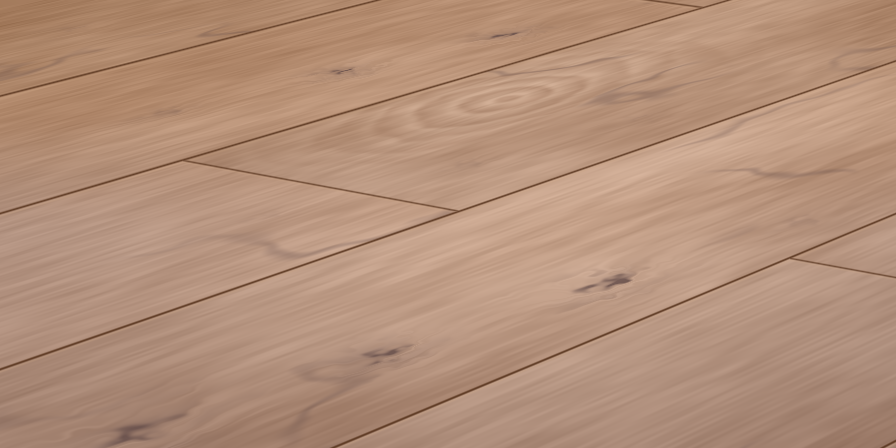
This texture is drawn by a Shadertoy shader. Its source:

```glsl
// Perspective: both plank directions vanish on one horizon
const float HORIZON = 2.5;
const float VANISH_RIGHT = 6.75;
const float VANISH_LEFT = -9.7;
// Plank layout in floor coordinates
const float PLANK_WIDTH = 0.4955;
const float ROW_BEND = 0.01;
const float ROW_START = 2.403;
const float PLANK_LENGTH = 4.06;
const float JOINT_START = 3.45;
const float JOINT_STAGGER = 1.99;
const float SEAM_HALF = 0.0019;
const float JOINT_HALF = 0.0016;
// Knots and flame figure
const float KNOT_START = 4.06;
const float KNOT_STEP = 0.56;
const vec2 KNOT_SIZE = vec2(0.045, 0.06);
const vec2 FLAME_CENTRE = vec2(1.72, 6.3);
const vec2 FLAME_SIZE = vec2(0.28, 0.52);
// Colours
const vec3 PALE = vec3(0.765, 0.622, 0.527);
const vec3 GREYED = vec3(0.68, 0.56, 0.495);
const vec3 SHADE = vec3(0.615, 0.485, 0.415);
const vec3 TAN = vec3(0.69, 0.53, 0.415);
const vec3 BROWN = vec3(0.60, 0.44, 0.31);
const vec3 KNOT = vec3(0.38, 0.29, 0.28);
const vec3 SEAM = vec3(0.36, 0.22, 0.13);
const vec3 RIM = vec3(0.80, 0.65, 0.52);

float hash(vec2 p) {
    return fract(sin(dot(p, vec2(127.1, 311.7))) * 43758.5453);
}

float noise(vec2 p) {
    vec2 i = floor(p), f = fract(p);
    f = f * f * (3.0 - 2.0 * f);
    return mix(mix(hash(i), hash(i + vec2(1, 0)), f.x),
               mix(hash(i + vec2(0, 1)), hash(i + vec2(1, 1)), f.x), f.y);
}

float fbm(vec2 p) {
    float sum = 0.0, amp = 0.5;
    for (int i = 0; i < 4; i++) {
        sum += amp * noise(p);
        p = p * 2.03 + 17.3;
        amp *= 0.5;
    }
    return sum;
}

// Dark core in x, soft halo in y
vec2 knots(float row, float across, float along) {
    vec2 result = vec2(0.0);
    float nearest = floor((along - KNOT_START) / KNOT_STEP + 0.5);
    for (int i = -1; i <= 1; i++) {
        float k = nearest + float(i);
        float rnd = hash(vec2(k, row) + 3.7);
        float cluster = 1.0 - smoothstep(0.9, 1.7, abs(k - 1.0 - 1.75 * row));
        float strength = cluster * (mod(row, 2.0) < 0.5 ? 1.0 : 0.1) + 0.2 * rnd * rnd * rnd;
        vec2 centre = vec2(0.42 - 0.085 * k + 0.14 * row, KNOT_START + KNOT_STEP * k);
        vec2 q = (vec2(across, along) - centre) / KNOT_SIZE / (k < 0.5 ? 1.6 : mix(0.7, 1.1, rnd));
        q += 1.6 * (vec2(noise(q * 1.9 + k), noise(q * 1.9 + k + 40.0)) - 0.5);
        float d2 = dot(q, q);
        result += strength * vec2(exp(-3.0 * d2), exp(-0.25 * d2));
    }
    return min(result, 1.0);
}

float line(float d, float halfWidth, float pixel) {
    return 1.0 - smoothstep(halfWidth - pixel, halfWidth + pixel, abs(d));
}

void mainImage(out vec4 fragColor, in vec2 fragCoord) {
    float pixel = 1.0 / iResolution.y;
    vec2 p = fragCoord * pixel;
    // Floor coordinates: u across the planks, v along them
    float depth = HORIZON - p.y;
    float u = (VANISH_RIGHT - p.x) / depth;
    float v = (p.x - VANISH_LEFT) / depth;
    float w = (u - ROW_START) / PLANK_WIDTH;
    float r = min(w - ROW_BEND * w * w, 3.96);
    float row = floor(r);
    float s = (v - JOINT_START - JOINT_STAGGER * row) / PLANK_LENGTH;
    vec2 plank = vec2(row, floor(s));
    vec2 g = vec2(r, v) + 40.0 * vec2(hash(plank), hash(plank + 9.1));
    // Broad light and warmth over the floor
    vec2 glow = p - vec2(1.3, 0.56);
    glow = vec2(glow.x, glow.y - 0.2 * glow.x) / vec2(0.9, 0.42);
    vec3 col = mix(GREYED, TAN, smoothstep(0.45, 0.8, p.y));
    col = mix(col, SHADE, 0.75 * smoothstep(0.35, 0.0, p.y));
    col = mix(col, PALE, exp(-dot(glow, glow)));
    col = mix(col, BROWN, 0.5 * smoothstep(0.6, 1.2, p.y - 0.4 * p.x));
    col *= 1.0 + 0.05 * (hash(plank + 5.3) - 0.5);
    // Mottling, growth lines and fine fibres
    vec2 knot = knots(row, r - row, v);
    g.x += 0.08 * knot.y;
    col += (fbm(g * vec2(2.2, 1.3)) - 0.47) * vec3(0.16, 0.18, 0.19);
    float growth = sin(6.283 * (g.x * 8.0 + 5.0 * fbm(g * vec2(1.5, 0.9))));
    col += 0.014 * growth * noise(g * vec2(4.0, 2.0) + 7.0);
    float fibre = 0.6 * noise(g * vec2(85.0, 8.0)) + 0.4 * noise(g * vec2(45.0, 4.0)) - 0.5;
    col += 0.085 * fibre;
    // Sparse thin cracks
    float crack = 1.0 - smoothstep(0.0, 0.03, abs(fbm(g * vec2(2.4, 1.1) + 31.0) - 0.47));
    crack *= smoothstep(0.6, 0.8, noise(g * vec2(2.0, 1.6) + 63.0));
    col = mix(col, KNOT, 0.28 * crack);
    // Flame figure inside one plank
    vec2 q = (vec2(r, v) - FLAME_CENTRE) / FLAME_SIZE;
    float d = length(q) + 0.5 * (fbm(g * vec2(5.0, 3.0)) - 0.5);
    float flame = exp(-0.8 * d * d) * step(abs(row - 1.0), 0.5) * step(0.0, s);
    col += 0.045 * flame * sin(22.0 * d + 0.6 * sin(22.0 * d)) * vec3(0.9, 1.0, 1.0);
    // Knots
    float halo = knot.y * smoothstep(0.35, 0.8, noise(g * vec2(22.0, 4.0)));
    col = mix(col, KNOT, min(0.7 * knot.x + 0.25 * halo, 0.8));
    // Seams, measured as distance on the canvas and thinner far away
    float scale = 2.0 / depth;
    float seamDist = (r - floor(r + 0.5)) * PLANK_WIDTH * depth / sqrt(1.0 + u * u);
    float jointDist = (s - floor(s + 0.5)) * PLANK_LENGTH * depth / sqrt(1.0 + v * v);
    seamDist += step(3.5, r);
    float rim = max(line(seamDist + 0.005, 0.002, pixel), line(jointDist + 0.004, 0.0015, pixel));
    float seam = max(line(seamDist, SEAM_HALF / scale, pixel), 0.85 * line(jointDist, JOINT_HALF, pixel));
    col = mix(col, RIM, 0.3 * rim);
    col = mix(col, SEAM, 0.95 * seam);
    fragColor = vec4(clamp(col, 0.0, 1.0), 1.0);
}
```
